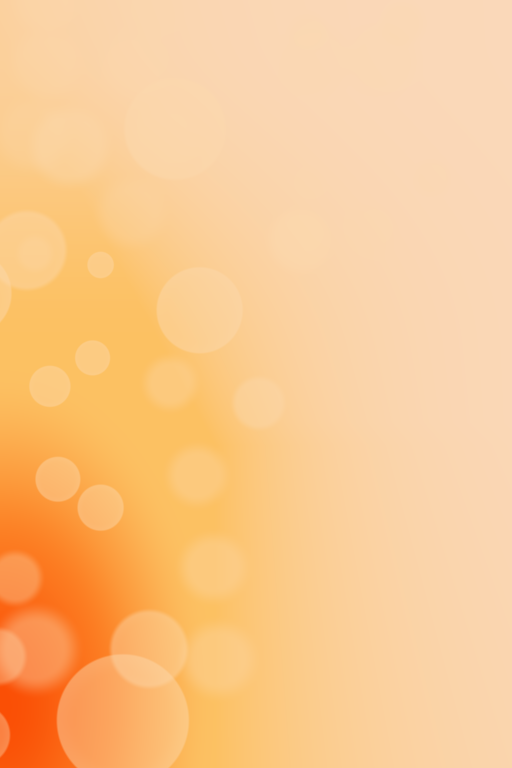
Give the GLSL for this background, as a WebGL 2 fragment shader.

```glsl
#version 300 es
precision highp float;

uniform vec2 u_resolution;
out vec4 outColor;

// Palette
const vec3 PEACH  = vec3(0.98, 0.848, 0.73);
const vec3 AMBER  = vec3(0.99, 0.755, 0.385);
const vec3 ORANGE = vec3(0.99, 0.53, 0.16);
const vec3 EMBER  = vec3(0.98, 0.31, 0.02);
const vec3 BOKEH  = vec3(0.985, 0.85, 0.68);

// Background layout, with x and y as shares of a 2:3 canvas
const float ASPECT = 1.5;
const float AMBER_REACH = 0.42;
const vec2 EMBER_CENTER = vec2(0.0, 0.08);
const vec2 EMBER_SIZE = vec2(0.40, 0.42);

// Bokeh strength and scatter
const float CRISP = 0.05;
const float SOFT = 0.32;
const float LEAD_ALPHA = 0.42;
const float CHAIN_ALPHA = 0.36;
const float HAZE_ALPHA = 0.24;
const float RIM_ALPHA = 0.06;
const int HAZE_COLUMNS = 4;
const int HAZE_COUNT = 16;
const vec2 HAZE_ORIGIN = vec2(0.02, 0.66);
const vec2 HAZE_CELL = vec2(0.15, 0.095);

// Leading discs: center, radius, softness (units of canvas height)
const int LEAD_COUNT = 10;
const vec4 LEADS[LEAD_COUNT] = vec4[](
  vec4(0.194, 0.155, 0.050, 0.08),
  vec4(0.160, 0.062, 0.086, 0.02),
  vec4(0.260, 0.596, 0.056, 0.03),
  vec4(0.228, 0.832, 0.066, 0.04),
  vec4(0.035, 0.674, 0.051, 0.08),
  vec4(-0.040, 0.618, 0.055, 0.03),
  vec4(0.337, 0.475, 0.033, 0.16),
  vec4(0.391, 0.687, 0.040, 0.22),
  vec4(0.091, 0.809, 0.048, 0.26),
  vec4(0.046, 0.154, 0.050, 0.30));

vec2 hash2(float n) {
  vec3 q = fract(vec3(n) * vec3(0.1031, 0.1030, 0.0973));
  q += dot(q, q.yzx + 33.33);
  return fract((q.xx + q.yz) * q.zy);
}

vec3 backdrop(vec2 p) {
  vec2 s = vec2(p.x * ASPECT, p.y);

  // Amber fades to peach toward the right and the top
  float start = AMBER_REACH - 0.8 * max(s.y - AMBER_REACH, 0.0);
  float width = 0.2 + 0.25 * abs(s.y - 0.45);
  float amber = exp(-max(s.x - start, 0.0) / width);
  amber *= 1.0 - 0.65 * smoothstep(0.55, 0.95, s.y);
  vec3 color = mix(PEACH, AMBER, amber);

  // Hot glow in the lower left corner
  float r = length((s - EMBER_CENTER) / EMBER_SIZE);
  color = mix(color, ORANGE, 1.0 - smoothstep(0.48, 1.05, r));
  return mix(color, EMBER, 1.0 - smoothstep(0.02, 0.72, r));
}

// Blends one translucent disc with a faint rim when it is sharp
vec3 addDisc(vec3 color, vec2 p, vec2 center, float radius, float softness, float alpha) {
  float d = length(p - center) - radius;
  float blur = max(radius * softness, 1.0 / u_resolution.y);
  float fill = 1.0 - smoothstep(-blur, blur, d);
  float rim = smoothstep(-0.3 * radius, 0.0, d) * (1.0 - smoothstep(0.0, 0.2, softness));
  return mix(color, BOKEH, fill * (alpha + RIM_ALPHA * rim));
}

void main() {
  vec2 p = gl_FragCoord.xy / u_resolution.y;
  vec3 color = backdrop(p);

  // Pale haze scattered over the upper part
  for (int i = 0; i < HAZE_COUNT; i++) {
    vec2 cell = vec2(i % HAZE_COLUMNS, i / HAZE_COLUMNS);
    vec2 h = hash2(float(i) + 7.0);
    vec2 center = HAZE_ORIGIN + HAZE_CELL * (cell + 0.8 * h);
    color = addDisc(color, p, center, mix(0.018, 0.046, h.y), SOFT, HAZE_ALPHA);
  }

  // Soft column that bends left as it rises
  for (int i = 0; i < 4; i++) {
    float k = float(i);
    vec2 center = vec2(0.285 - 0.007 * k * k, 0.141 + 0.12 * k);
    color = addDisc(color, p, center, 0.044 - 0.004 * k, SOFT, CHAIN_ALPHA);
  }

  // Discs cut by the left edge
  for (int i = 0; i < 3; i++) {
    float k = float(i);
    vec2 center = vec2(-0.026 + 0.023 * k, 0.043 + 0.102 * k);
    color = addDisc(color, p, center, 0.039 - 0.003 * k, CRISP + 0.08 * k, CHAIN_ALPHA);
  }

  // Small discs swaying upward in pairs
  for (int i = 0; i < 5; i++) {
    float k = float(i);
    vec2 center = vec2(0.098 + 0.04 * cos(1.5708 * k + 0.6),
                       0.339 + 0.158 * floor(k / 2.0) + 0.037 * mod(k, 2.0));
    color = addDisc(color, p, center, 0.030 - 0.0008 * k * k, CRISP, LEAD_ALPHA);
  }

  for (int i = 0; i < LEAD_COUNT; i++) {
    vec4 disc = LEADS[i];
    color = addDisc(color, p, disc.xy, disc.z, disc.w, LEAD_ALPHA);
  }

  outColor = vec4(color, 1.0);
}
```
